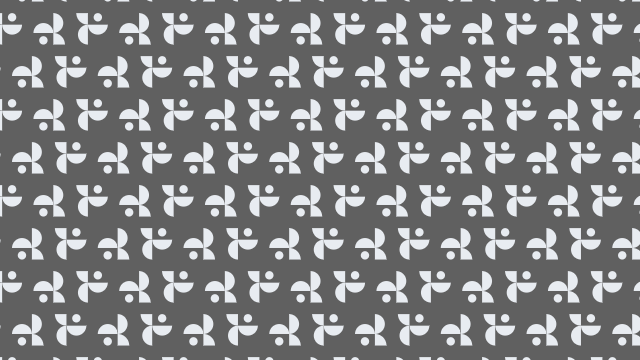
A WebGL 2 fragment shader for this pattern:

```glsl
#version 300 es
precision highp float;

uniform vec2 u_resolution;
out vec4 outColor;

// Lengths are fractions of the canvas height
#define PITCH vec2(0.1191, 0.11944)
#define FIRST_CENTER vec2(0.1366, 0.9199)
#define ROW_SHIFT 0.5
#define LOBE_RADIUS 0.0276
#define QUARTER_RADIUS 0.0321
#define DOT_RADIUS 0.0116
#define GROUND_COLOR vec3(0.376, 0.376, 0.376)
#define SHAPE_COLOR vec3(0.910, 0.925, 0.945)

float disc(vec2 p, vec2 center, float radius) {
    return length(p - center) - radius;
}

// Two half discs and a quarter disc meeting at a pivot, plus a dot
float motif(vec2 p) {
    float r = LOBE_RADIUS;
    float q = QUARTER_RADIUS;
    p -= vec2(0.5 * q - r, r - 0.5 * q);

    float bowl = max(disc(p, vec2(r, 0.0), r), p.y);
    float sideLobe = max(disc(p, vec2(0.0, -r), r), p.x);
    float quarter = max(disc(p, vec2(0.0, q), q), max(p.x, p.y - q));
    float dot_ = disc(p, vec2(r, q - DOT_RADIUS), DOT_RADIUS);
    return min(min(bowl, sideLobe), min(quarter, dot_));
}

void main() {
    vec2 uv = gl_FragCoord.xy / u_resolution.y;

    // Grid of motifs, with every second row shifted left
    vec2 grid = (uv - FIRST_CENTER) / PITCH;
    float row = floor(grid.y + 0.5);
    grid.x += ROW_SHIFT * mod(row, 2.0);
    float column = floor(grid.x + 0.5);
    vec2 local = (grid - vec2(column, row)) * PITCH;

    // Even columns are turned by half a revolution
    float turn = mod(column, 2.0) < 0.5 ? -1.0 : 1.0;
    float distance_ = motif(turn * local);

    // One pixel wide soft edge
    float coverage = clamp(0.5 - distance_ * u_resolution.y, 0.0, 1.0);
    outColor = vec4(mix(GROUND_COLOR, SHAPE_COLOR, coverage), 1.0);
}
```
